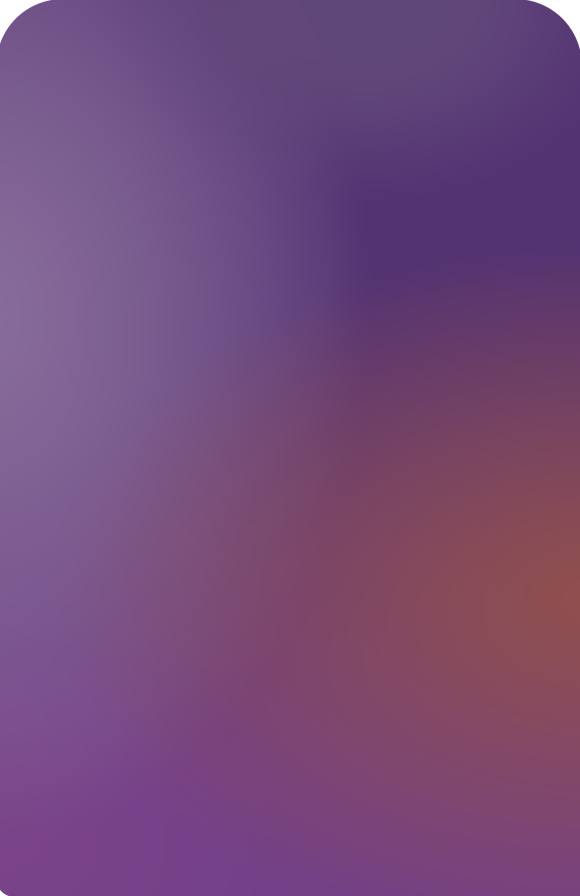
Reproduce this background procedurally as a Shadertoy shader.

```glsl
// A rounded card filled with a soft mesh gradient: a purple base with
// elliptical glows of orange, lavender and grey blended over it.
// Positions are in units of the canvas height, origin at the lower left.

// Normalised distance from the centre of an ellipse: 0 inside, 1 on the rim.
float ellipse(vec2 p, vec2 centre, vec2 radii) {
    return length((p - centre) / radii);
}

// Glow strength: rounded at the centre, gently eased at the rim.
float glow(float d, float fullness) {
    float k = clamp(1.0 - sqrt(d * d + 0.006), 0.0, 1.0);
    return k * (1.0 + fullness * (1.0 - k)) * smoothstep(-0.12, 0.14, k);
}

// Signed distance to a box with one corner radius.
float roundedBox(vec2 p, vec2 halfSize, float radius) {
    vec2 q = abs(p) - halfSize + radius;
    return length(max(q, 0.0)) + min(max(q.x, q.y), 0.0) - radius;
}

void mainImage(out vec4 fragColor, in vec2 fragCoord) {
    vec2 p = fragCoord / iResolution.y;
    p.x *= 0.648 * iResolution.y / iResolution.x;

    // Base: indigo above, violet below, warmer in the lower left
    vec3 color = mix(vec3(0.45, 0.25, 0.53), vec3(0.33, 0.20, 0.45),
                     smoothstep(0.12, 0.70, p.y));
    color = mix(color, vec3(0.495, 0.27, 0.545),
                0.7 * glow(ellipse(p, vec2(0.0, 0.06), vec2(0.32, 0.22)), 0.3));

    // Lavender glow along the left edge
    color = mix(color, vec3(0.54, 0.43, 0.61),
                glow(ellipse(p, vec2(-0.02, 0.65), vec2(0.44, 0.60)), 0.5));

    // Orange glow from the right edge
    color = mix(color, vec3(0.575, 0.315, 0.29),
                glow(ellipse(p, vec2(0.67, 0.335), vec2(0.62, 0.40)), 0.0));

    // Grey dome hanging from the top edge
    float dome = ellipse(p, vec2(0.41, 1.0), vec2(0.31, 0.23));
    color = mix(color, vec3(0.385, 0.287, 0.48),
                0.88 * (1.0 - smoothstep(0.3, 1.04, dome)));

    // Card outline: large upper corners, a small lower left, a square lower right
    float radius = p.y > 0.5 ? 0.074 : (p.x < 0.3 ? 0.02 : 0.0);
    float edge = roundedBox(p - vec2(0.323, 0.5), vec2(0.327, 0.501), radius);
    float pixel = 1.0 / iResolution.y;
    float outside = smoothstep(-0.7 * pixel, 0.7 * pixel, edge);
    fragColor = vec4(mix(color, vec3(1.0), outside), 1.0);
}
```
